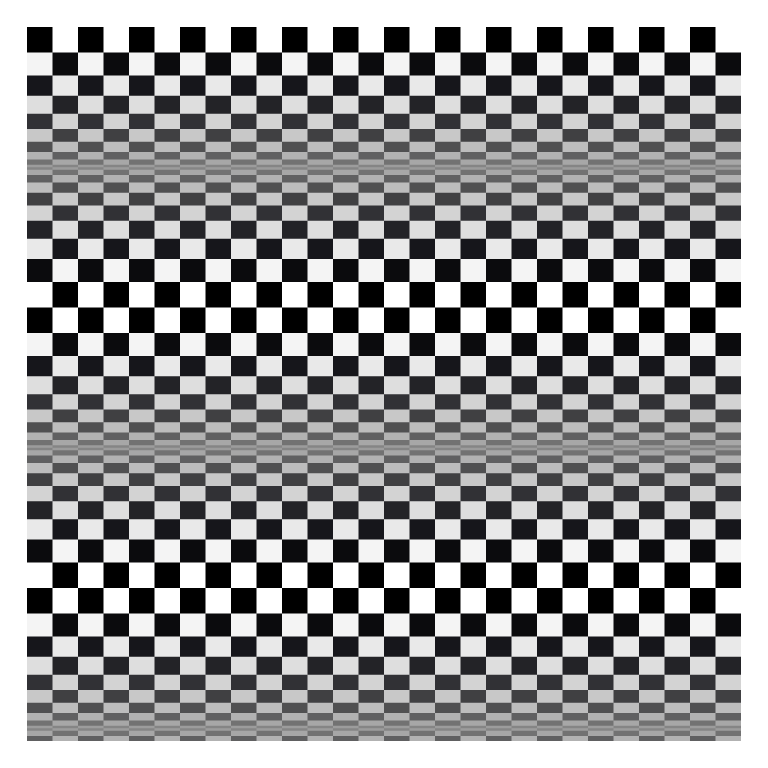
Give the GLSL for this pattern, as a Shadertoy shader.

```glsl
// Checkerboard of 28 columns inside a white margin. Rows shrink in tenths of a
// cell towards a fold, then grow again, every 11 cells; contrast fades with
// row height. Edges are smoothed by averaging a 4 by 4 grid of samples.

// Dark and light tones drift towards grey as the row index approaches the fold
vec3 cellColor(float row, bool isDark) {
    if (!isDark) return vec3(1.0 - 0.043 * row);
    float tone = row * (0.04 + 0.002 * row);
    float blueTint = 0.016 * smoothstep(0.0, 2.0, row) * smoothstep(8.0, 3.0, row);
    return vec3(tone, tone, tone + blueTint);
}

// p is in cells, measured from the upper left corner of the board
vec3 foldedChecker(vec2 p) {
    const float columns = 28.0;
    if (min(p.x, p.y) < 0.0 || max(p.x, p.y) >= columns) return vec3(1.0);

    // Mirror each period about its fold
    float along = mod(p.y, 11.0);
    float depth = min(along, 11.0 - along);

    // Row k starts at 1.05 k - k * k / 20; solve for k
    float row = clamp(floor(10.5 - sqrt(110.25 - 20.0 * depth)), 0.0, 9.0);

    // Twenty rows per period, numbered downwards, set the checker parity
    float rowInPeriod = along < 5.5 ? row : 19.0 - row;
    bool isDark = mod(floor(p.x) + rowInPeriod, 2.0) < 0.5;
    return cellColor(row, isDark);
}

void mainImage(out vec4 fragColor, in vec2 fragCoord) {
    const int samples = 4;
    const float cellsAcross = 30.1176;
    float side = min(iResolution.x, iResolution.y);
    vec3 sum = vec3(0.0);

    for (int j = 0; j < samples; j++) {
        for (int i = 0; i < samples; i++) {
            vec2 offset = (vec2(i, j) + 0.5) / float(samples) - 0.5;
            vec2 centered = (fragCoord + offset - 0.5 * iResolution.xy) / side;
            // Flip y so that rows count down from the top of the board
            sum += foldedChecker(vec2(centered.x, -centered.y) * cellsAcross + 14.0);
        }
    }
    fragColor = vec4(sum / float(samples * samples), 1.0);
}
```
